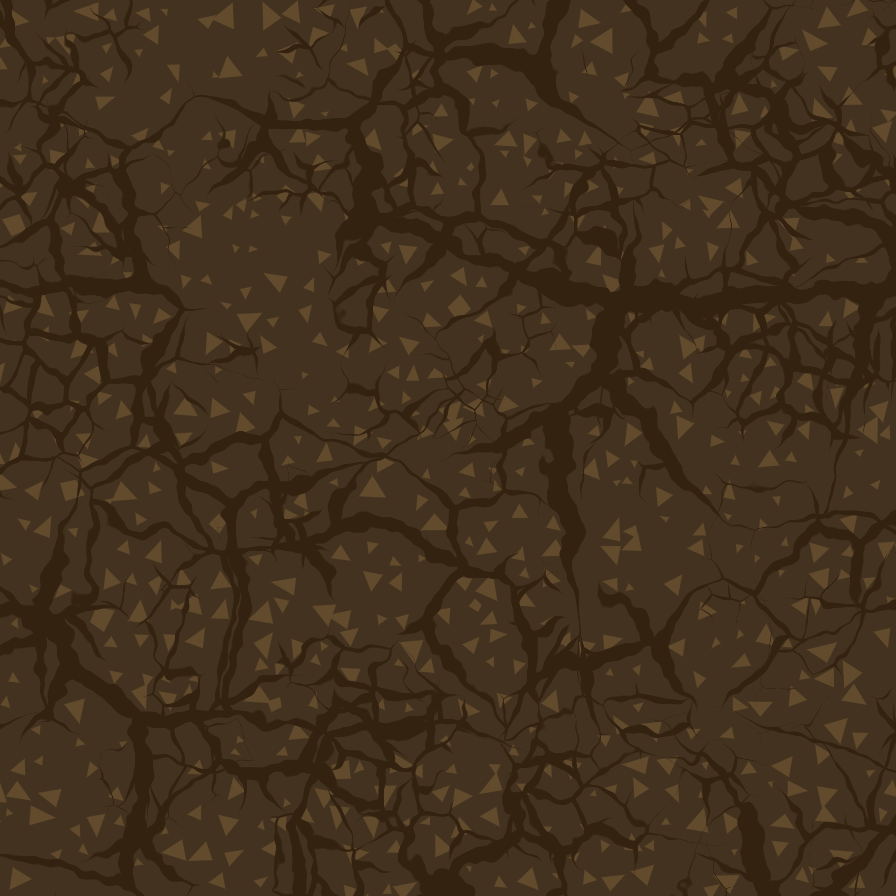
Write a WebGL 2 fragment shader that draws this texture.

```glsl
#version 300 es
precision highp float;
// Dry cracked earth: flat soil, jagged branching fissures and scattered angular chips.

uniform vec2 u_resolution;
out vec4 fragColor;

const vec3 SOIL = vec3(0.262, 0.198, 0.120);
const vec3 FISSURE = vec3(0.205, 0.135, 0.068);
const vec3 CHIP = vec3(0.383, 0.292, 0.178);

// Crack layers: cells across, widest half width, noise onset, noise frequency
const vec4 MAIN_CRACKS = vec4(4.6, 0.0135, 0.20, 6.0);
const vec4 SIDE_CRACKS = vec4(9.5, 0.0080, 0.30, 9.0);
const vec4 HAIR_CRACKS = vec4(21.0, 0.0052, 0.45, 15.0);
const float CRACK_TAPER = 0.0007;

const float CHIP_CELLS = 30.0;
const float CHIP_MIN = 0.005;
const float CHIP_MAX = 0.0175;
const float QUAD_SHARE = 0.03;
const float TAU = 6.28319;

vec2 hash2(vec2 p) {
    vec3 q = fract(vec3(p.xyx) * vec3(0.1031, 0.1030, 0.0973));
    q += dot(q, q.yzx + 33.33);
    return fract((q.xx + q.yz) * q.zy);
}

vec2 noise2(vec2 p) {
    vec2 i = floor(p), f = fract(p);
    f = f * f * (3.0 - 2.0 * f);
    return mix(mix(hash2(i), hash2(i + vec2(1, 0)), f.x),
               mix(hash2(i + vec2(0, 1)), hash2(i + vec2(1, 1)), f.x), f.y);
}

// Bends straight cell borders into ragged paths
vec2 raggedWarp(vec2 p) {
    vec2 bend = (noise2(p * 9.0 + 40.0) - 0.5) * 0.045;
    bend += (noise2(p * 27.0 + 80.0) - 0.5) * 0.020;
    bend += (noise2(p * 75.0 + 120.0) - 0.5) * 0.007;
    return p + bend;
}

// Distance to the nearest border between Voronoi cells
float cellBorder(vec2 p) {
    vec2 base = floor(p), f = fract(p), nearCell = vec2(0), nearSite = vec2(0);
    float best = 1e3;
    for (int y = -1; y <= 1; y++) {
        for (int x = -1; x <= 1; x++) {
            vec2 cell = vec2(x, y);
            vec2 site = cell + hash2(base + cell) - f;
            float d = dot(site, site);
            if (d < best) { best = d; nearSite = site; nearCell = cell; }
        }
    }
    float border = 1e3;
    for (int y = -2; y <= 2; y++) {
        for (int x = -2; x <= 2; x++) {
            vec2 cell = nearCell + vec2(x, y);
            vec2 site = cell + hash2(base + cell) - f;
            vec2 span = site - nearSite;
            if (dot(span, span) > 1e-5)
                border = min(border, dot(0.5 * (nearSite + site), normalize(span)));
        }
    }
    return border;
}

// Signed distance to one crack network whose width swells and dies out
float crackLayer(vec2 p, vec2 warped, vec4 layer) {
    float swell = noise2(p * layer.w + layer.x * 7.0).x;
    float rough = 0.65 + 0.7 * noise2(p * 95.0 + layer.x).y;
    float halfWidth = layer.y * smoothstep(layer.z, 0.92, swell) * rough - CRACK_TAPER;
    return cellBorder(warped * layer.x + layer.x * 5.0) / layer.x - halfWidth;
}

float largeCracks(vec2 p, vec2 warped) {
    return min(crackLayer(p, warped, MAIN_CRACKS), crackLayer(p, warped, SIDE_CRACKS));
}

vec2 chipCorner(int k, float sides, float turn, float radius, vec2 cell) {
    float i = mod(float(k), sides);
    vec2 h = hash2(cell + 17.0 * (i + 1.0));
    float angle = turn + (i + (h.x - 0.5) * 0.35) * TAU / sides;
    return radius * mix(0.75, 1.1, h.y) * vec2(cos(angle), sin(angle));
}

// Coverage of small polygons that keep clear of the larger cracks
float chips(vec2 p, float pixel) {
    float cover = 0.0;
    for (int y = -1; y <= 1; y++) {
        float row = floor(p.y * CHIP_CELLS) + float(y);
        float shift = hash2(vec2(row, 5.0)).x;
        for (int x = -1; x <= 1; x++) {
            vec2 cell = vec2(floor(p.x * CHIP_CELLS - shift) + float(x), row);
            vec2 look = hash2(cell + 200.0);
            float radius = mix(CHIP_MIN, CHIP_MAX, look.x);
            vec2 jitter = (hash2(cell + 300.0) - 0.5) * (1.0 - radius * CHIP_CELLS);
            vec2 center = (cell + vec2(shift, 0) + 0.5 + jitter) / CHIP_CELLS;
            float sides = hash2(cell + 400.0).x < QUAD_SHARE ? 4.0 : 3.0;
            float d = -1.0;
            for (int k = 0; k < 4; k++) {
                if (float(k) >= sides) break;
                vec2 a = chipCorner(k, sides, look.y * TAU, radius, cell);
                vec2 edge = chipCorner(k + 1, sides, look.y * TAU, radius, cell) - a;
                d = max(d, dot(p - center - a, normalize(vec2(edge.y, -edge.x))));
            }
            if (d < pixel && largeCracks(center, raggedWarp(center)) > 0.4 * radius)
                cover = max(cover, 1.0 - smoothstep(-0.7 * pixel, 0.7 * pixel, d));
        }
    }
    return cover;
}

void main() {
    float pixel = 1.0 / u_resolution.y;
    vec2 p = gl_FragCoord.xy * pixel;
    vec2 warped = raggedWarp(p);
    float crack = min(largeCracks(p, warped), crackLayer(p, warped, HAIR_CRACKS));
    vec3 color = mix(SOIL, CHIP, chips(p, pixel));
    color = mix(FISSURE, color, smoothstep(-0.7 * pixel, 0.7 * pixel, crack));
    fragColor = vec4(color, 1.0);
}
```
